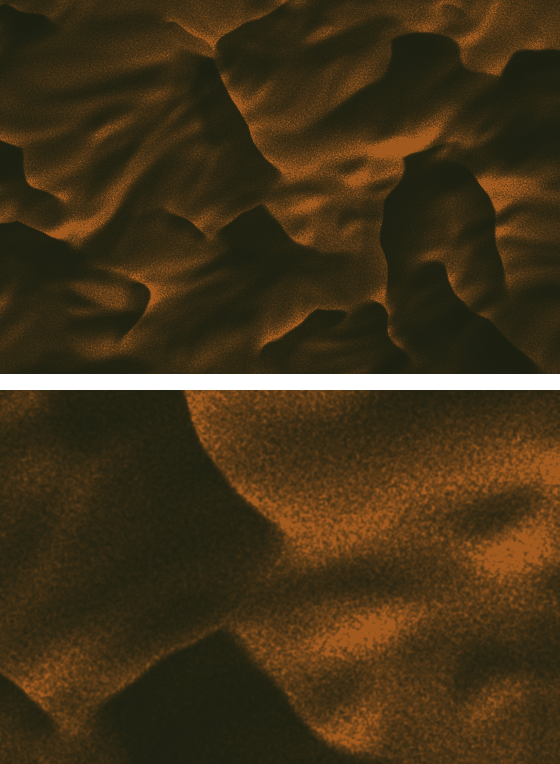
Top: the whole. Bottom: its middle third, enlarged.
A Shadertoy shader for this texture:

```glsl
// Dark desert sand under low warm light, seen from above.
// Warped hollows are painted from top to bottom, each with a glowing crest and
// a soft shadow; ridged folds and fine grain are added before toning.

vec2 hash2(vec2 cell) {
    vec3 h = fract(cell.xyx * vec3(0.1031, 0.1030, 0.0973));
    h += dot(h, h.yzx + 33.33);
    return fract((h.xx + h.yz) * h.zy);
}

float gradientNoise(vec2 p) {
    vec2 i = floor(p), f = fract(p);
    vec2 u = f * f * f * (f * (f * 6.0 - 15.0) + 10.0);
    vec2 e = vec2(0.0, 1.0);
    float a = dot(hash2(i) * 2.0 - 1.0, f);
    float b = dot(hash2(i + e.yx) * 2.0 - 1.0, f - e.yx);
    float c = dot(hash2(i + e.xy) * 2.0 - 1.0, f - e.xy);
    float d = dot(hash2(i + e.yy) * 2.0 - 1.0, f - e.yy);
    return mix(mix(a, b, u.x), mix(c, d, u.x), u.y);
}

mat2 rotation(float angle) {
    float c = cos(angle), s = sin(angle);
    return mat2(c, s, -s, c);
}

// Height of the folds: soft swells with creased ridges
float foldHeight(vec2 p) {
    vec2 q = rotation(-0.45) * p * vec2(2.0, 3.4);
    q += 0.6 * vec2(gradientNoise(q * 0.9 + 31.0), gradientNoise(q * 0.9 + 83.0));
    float height = 0.0, size = 1.0;
    for (int i = 0; i < 3; i++) {
        float n = gradientNoise(q + 17.0);
        height += size * (0.6 * n - sqrt(n * n + 0.0008));
        q = rotation(0.5) * q * 2.1;
        size *= 0.4;
    }
    return height;
}

// Bends the ground so that crests wander and kink
vec2 warpGround(vec2 p) {
    vec2 broad = vec2(gradientNoise(p * 2.3 + 5.0), gradientNoise(p * 2.3 + 47.0));
    vec2 kinks = vec2(gradientNoise(p * 5.0 + 71.0), abs(gradientNoise(p * 4.2 + 13.0)));
    vec2 ripples = vec2(gradientNoise(p * 13.0 + 3.0), gradientNoise(p * 13.0 + 59.0));
    return p + 0.26 * broad + 0.14 * kinks + 0.02 * ripples;
}

// Log exposure of the dunes
float duneLight(vec2 p, float aspect) {
    vec2 ground = warpGround(p);
    float patches = gradientNoise(p * 3.5 + 90.0);
    float light = 0.4 + 1.8 * gradientNoise(ground * 2.2 + 23.0);
    for (int i = 0; i < 20; i++) {
        vec2 cell = vec2(i % 5, 3 - i / 5);
        vec2 place = hash2(cell + 8.0), form = hash2(cell + 40.0);
        vec2 center = (cell + place) * vec2(aspect / 5.0, 0.25);
        float radius = mix(0.05, 0.18, form.x * sqrt(form.x));

        vec2 q = rotation((form.y - 0.5) * 2.2) * (ground - center - vec2(0.0, 0.03));
        q.x *= 0.75;
        float dist = length(q) - radius;
        float facing = smoothstep(-0.35, 0.8, q.y / (length(q) + 0.001));

        // Lit slope that brightens toward the crest
        float reach = radius * mix(0.35, 0.75, place.x);
        float glow = exp(-max(dist, 0.0) / reach) * facing;
        light = mix(light, 1.75, glow * clamp(0.6 + 0.4 * place.y + 1.2 * patches, 0.0, 0.95));

        // Shadow, crisp under the crest and fading at the far side
        float softness = mix(0.05, 0.005, facing);
        float inside = smoothstep(-softness, softness, -dist);
        float strength = smoothstep(-0.9, 0.3, q.y / radius);
        float shade = -1.0 + 0.9 * patches + 0.5 * smoothstep(0.0, 1.2, -dist / radius);
        light = mix(light, shade, inside * strength);
    }
    return light;
}

void mainImage(out vec4 fragColor, in vec2 fragCoord) {
    vec2 p = fragCoord / iResolution.y;
    float aspect = iResolution.x / iResolution.y;
    float light = duneLight(p, aspect);

    // Slopes of the folds that face the low light
    vec2 towardLight = vec2(-0.010, 0.026);
    float slope = foldHeight(p) - foldHeight(p + towardLight);
    light += clamp(7.5 * slope, -1.1, 1.0) * mix(0.5, 1.0, smoothstep(-1.0, 0.3, light));

    // Darkened corners
    vec2 fromCenter = (p - vec2(0.5 * aspect, 0.5)) / vec2(aspect, 1.0);
    light += 0.22 - 1.4 * dot(fromCenter, fromCenter);

    // Sand grain at two sizes
    vec2 grainPoint = rotation(0.6) * p;
    light += 0.72 * gradientNoise(grainPoint * 185.0 + 400.0);
    light += 0.75 * gradientNoise(grainPoint.yx * 320.0 + 700.0);

    // Olive shadow to amber light
    float tone = min(0.145 * exp(light), 1.15);
    vec3 color = mix(vec3(0.095, 0.115, 0.063), vec3(0.56, 0.32, 0.11), tone);
    fragColor = vec4(color, 1.0);
}
```
